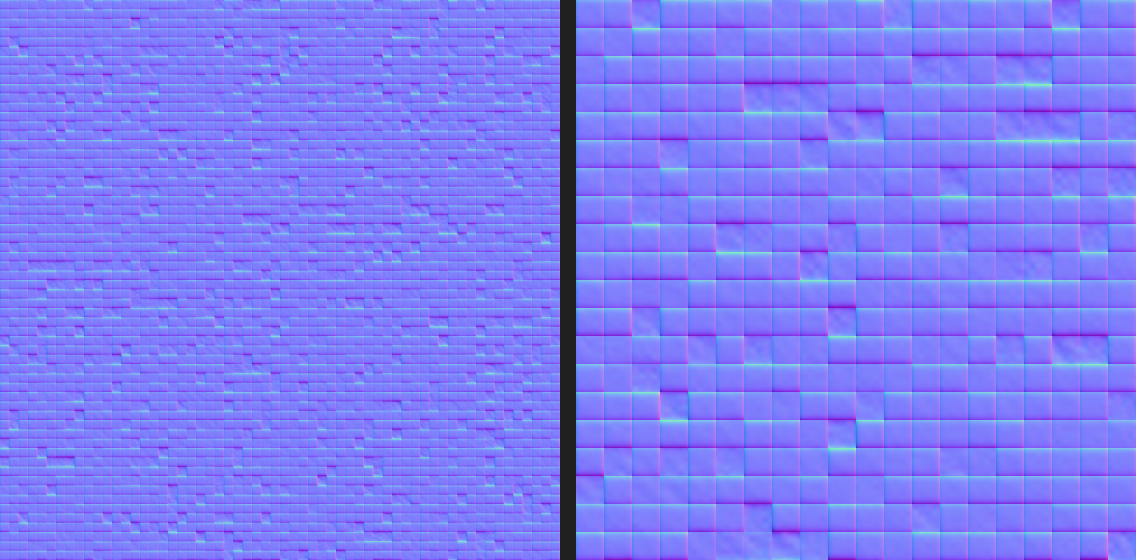
Left: the whole. Right: its middle third, enlarged.
This texture map is drawn by a WebGL 1 fragment shader. Its source:

```glsl
precision highp float;
uniform vec2 u_resolution;

#define TILES 60.0
#define SUNK_SHARE 0.17
#define SUNK_DEPTH 0.48
#define HEIGHT_JITTER 0.50
#define EDGE_SLOPE vec2(0.42, 0.56)
#define STEP_SLOPE vec2(0.52, 0.80)
#define EDGE_WIDTH vec2(0.065, 0.12)
#define TILE_ROUGHNESS 0.016
#define SUNK_ROUGHNESS 0.05
#define SLOPE_BIAS vec2(0.0, -0.012)
#define MAX_TILT 0.88
#define SAMPLES 3

float hash(vec2 p) {
  vec3 q = fract(p.xyx * vec3(0.1031, 0.1030, 0.0973));
  q += dot(q, q.yzx + 33.33);
  return fract((q.x + q.y) * q.z);
}

float valueNoise(vec2 p) {
  vec2 cell = floor(p);
  vec2 f = fract(p);
  f = f * f * (3.0 - 2.0 * f);
  float low = mix(hash(cell), hash(cell + vec2(1.0, 0.0)), f.x);
  float high = mix(hash(cell + vec2(0.0, 1.0)), hash(cell + vec2(1.0, 1.0)), f.x);
  return mix(low, high, f.y);
}

// Stone grain: long diagonal chips and fine grit
float grain(vec2 p) {
  vec2 d = vec2(p.x + p.y, p.y - p.x);
  return valueNoise(d * vec2(1.7, 0.7) + 170.0) + 0.4 * valueNoise(p * 4.3 + 31.0);
}

vec2 grainSlope(vec2 p) {
  const float e = 0.12;
  float here = grain(p);
  return vec2(here - grain(p + vec2(e, 0.0)), here - grain(p + vec2(0.0, e))) / e;
}

// Tile height: 1 is flush; some tiles are sunk, alone or in short runs
float tileHeight(vec2 id) {
  id = mod(id, TILES);
  float single = hash(id + 7.0);
  float run = hash(vec2(floor(id.x / 3.0 + hash(id.yy + 5.0)), id.y) + 91.0);
  float sunk = step(1.0 - SUNK_SHARE, 0.7 * single + 0.3 * run + 0.05);
  float wear = hash(id + 43.0);
  float jitter = HEIGHT_JITTER * (0.65 * wear * wear + 0.35 * run);
  return 1.0 - jitter - sunk * SUNK_DEPTH;
}

vec3 surfaceColour(vec2 p) {
  vec2 id = floor(p);
  vec2 f = p - id;
  float height = tileHeight(id);
  vec2 stepBefore = height - vec2(tileHeight(id - vec2(1.0, 0.0)),
                                  tileHeight(id - vec2(0.0, 1.0)));
  vec2 stepAfter = height - vec2(tileHeight(id + vec2(1.0, 0.0)),
                                 tileHeight(id + vec2(0.0, 1.0)));

  // Rounded edges and the walls between unequal tiles
  vec2 base = EDGE_SLOPE * height;
  vec2 slope = (base + STEP_SLOPE * stepAfter) * exp((f - 1.0) / EDGE_WIDTH)
             - (base + STEP_SLOPE * stepBefore) * exp(-f / EDGE_WIDTH);

  // Sunk tiles are rougher than flush ones
  float sunk = 1.0 - smoothstep(0.3, 0.75, height);
  slope += grainSlope(p) * mix(TILE_ROUGHNESS, SUNK_ROUGHNESS, sunk);

  vec2 tilt = slope + SLOPE_BIAS;
  tilt *= min(1.0, MAX_TILT / max(length(tilt), 0.001));
  vec3 normal = vec3(tilt, sqrt(1.0 - dot(tilt, tilt)));
  return normal * vec3(0.5, 0.5, 0.495) + vec3(0.5, 0.5, 0.495);
}

void main() {
  // Average a small grid of samples within each pixel
  vec3 colour = vec3(0.0);
  for (int j = 0; j < SAMPLES; j++) {
    for (int i = 0; i < SAMPLES; i++) {
      vec2 offset = (vec2(float(i), float(j)) + 0.5) / float(SAMPLES) - 0.5;
      colour += surfaceColour((gl_FragCoord.xy + offset) / u_resolution * TILES);
    }
  }
  gl_FragColor = vec4(colour / float(SAMPLES * SAMPLES), 1.0);
}
```
